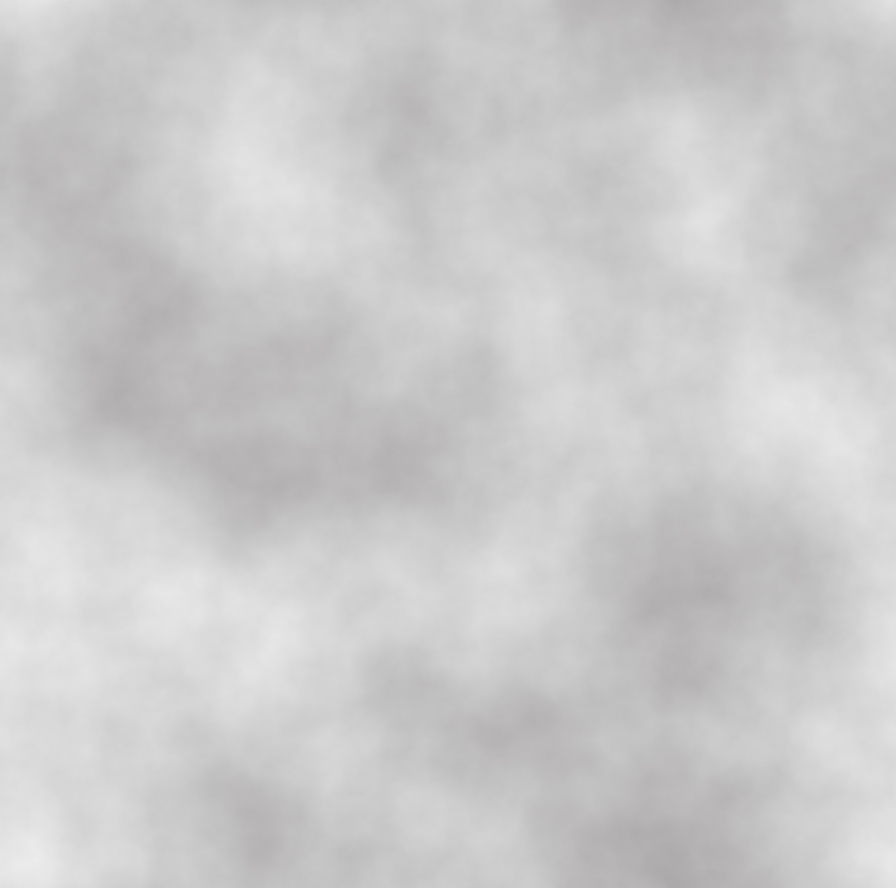
This texture is drawn by a Shadertoy shader. Its source:

```glsl
// Soft overcast cloud in pale greys, with faintly warm shadows.
// Octaves of wrapping gradient noise are summed over one broad drift layer;
// every lattice repeats a whole number of times, so the canvas tiles.

const float TAU = 6.2831853;
const int OCTAVES = 7;
const float BASE_CELLS = 3.0;
const float GAIN = 0.53;
const float MEAN_TONE = 0.794;
const float CONTRAST = 0.174;
const vec3 SHADOW_TINT = vec3(0.004, -0.004, -0.001);

// Integer hash of a lattice cell and a layer seed, from 0 to 1
float hash(ivec2 cell, int seed) {
    uint h = uint(cell.x) * 374761393u + uint(cell.y) * 668265263u
           + uint(seed) * 2246822519u;
    h = (h ^ (h >> 15)) * 2654435761u;
    h = (h ^ (h >> 13)) * 3266489917u;
    h ^= h >> 16;
    return float(h & 0xffffu) / 65536.0;
}

// Slope contribution of one lattice corner, wrapped to the period
float cornerSlope(vec2 cell, vec2 toPoint, float period, int seed) {
    float angle = TAU * hash(ivec2(mod(cell + 0.5, period)), seed);
    return dot(vec2(cos(angle), sin(angle)), toPoint);
}

// Gradient noise that repeats after "period" cells, centred on zero
float gradientNoise(vec2 p, float period, int seed) {
    vec2 cell = floor(p);
    vec2 f = p - cell;
    vec2 fade = f * f * f * (f * (f * 6.0 - 15.0) + 10.0);
    vec2 right = vec2(1.0, 0.0);
    vec2 up = vec2(0.0, 1.0);
    float a = cornerSlope(cell, f, period, seed);
    float b = cornerSlope(cell + right, f - right, period, seed);
    float c = cornerSlope(cell + up, f - up, period, seed);
    float d = cornerSlope(cell + 1.0, f - 1.0, period, seed);
    return mix(mix(a, b, fade.x), mix(c, d, fade.x), fade.y);
}

// Octave sum; each lattice is shifted so that cell corners never line up
float cloudNoise(vec2 uv, float cells, float gain, int seed) {
    float sum = 0.0;
    float amplitude = 1.0;
    for (int i = 0; i < OCTAVES; i++) {
        vec2 shift = vec2(0.37, 0.71) * float(i + 1);
        sum += amplitude * gradientNoise(uv * cells + shift, cells, seed + i);
        amplitude *= gain;
        cells *= 2.0;
    }
    return sum;
}

// Neutral grey that turns slightly warm as it darkens
vec3 cloudColour(float tone, vec3 shadowTint) {
    float shade = 1.0 - smoothstep(0.70, 0.82, tone);
    return vec3(tone) + shadowTint * shade;
}

void mainImage(out vec4 fragColor, in vec2 fragCoord) {
    vec2 uv = fragCoord / iResolution.xy;

    // Broad drift of light and dark under the finer billows
    float drift = gradientNoise(uv * 2.0 + 0.25, 2.0, 41);
    float billows = cloudNoise(uv, BASE_CELLS, GAIN, 7);

    float tone = MEAN_TONE + CONTRAST * (billows + 0.5 * drift);
    fragColor = vec4(cloudColour(tone, SHADOW_TINT), 1.0);
}
```
